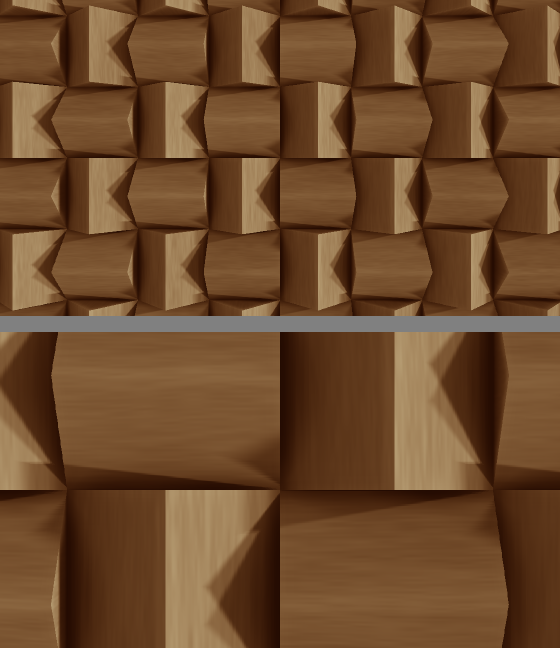
Top, the full canvas; bottom, a detail of the centre.
Write a Shadertoy shader that draws this pattern.

```glsl
// Wall of wooden gable blocks whose ridges alternate between across and upright.
// A height field is traced from a camera above the centre, then lit by two low lamps
// from the right with soft shadows, sky occlusion and wood grain along each ridge.
#define CELL 0.2247          // block width, in canvas heights
#define RIDGE 0.5            // ridge height, in blocks
#define CAMERA 7.1           // camera distance, in blocks
#define LOWER_LAMP vec3(0.88, -0.17, 0.42)
#define UPPER_LAMP vec3(0.87, 0.26, 0.42)
#define PENUMBRA 0.2
#define LOWER_POWER 0.52
#define UPPER_POWER 0.34
#define SKY_POWER 0.3
#define BOUNCE 0.07
#define GRAIN 0.26

float hash(vec2 p) {
    vec3 q = fract(p.xyx * 0.1031);
    q += dot(q, q.yzx + 33.33);
    return fract((q.x + q.y) * q.z);
}

float noise(vec2 p) {
    vec2 i = floor(p), f = fract(p);
    f = f * f * (3.0 - 2.0 * f);
    return mix(mix(hash(i), hash(i + vec2(1, 0)), f.x),
               mix(hash(i + vec2(0, 1)), hash(i + vec2(1, 1)), f.x), f.y);
}

// True where the ridge runs upright
bool isUpright(vec2 cell) {
    return mod(cell.x + cell.y, 2.0) < 0.5;
}

float height(vec2 p) {
    vec2 cell = floor(p), f = abs(p - cell - 0.5);
    return RIDGE * (1.0 - 2.0 * (isUpright(cell) ? f.x : f.y));
}

// Point at height z on the view ray that meets the ground at p
vec3 viewPoint(vec2 p, float z) {
    return vec3(p * (1.0 - z / CAMERA), z);
}

float lampLight(vec3 start, vec3 normal, vec3 lamp, float jitter) {
    float facing = dot(normal, normalize(lamp)), lit = 1.0;
    if (facing <= 0.0) return 0.0;
    for (int i = 0; i < 28; i++) {
        float t = 1.2 * (float(i) + jitter) / 28.0;
        vec3 q = start + lamp * t;
        lit = min(lit, 0.5 + (q.z - height(q.xy)) / (PENUMBRA * t));
    }
    return facing * smoothstep(0.0, 1.0, lit);
}

// Share of the sky left open above the horizon in eight directions
float skylight(vec3 start, float jitter) {
    float open = 0.0;
    for (int i = 0; i < 8; i++) {
        float angle = (float(i) + jitter) * 0.7854, slope = 0.0;
        vec2 dir = vec2(cos(angle), sin(angle));
        for (int k = 0; k < 4; k++) {
            float t = 0.045 * exp2(float(k) + jitter);
            slope = max(slope, (height(start.xy + dir * t) - start.z) / t);
        }
        open += 0.125 / (1.0 + slope * slope);
    }
    return open * open * open;
}

float woodGrain(vec2 alongAcross, float seed) {
    vec2 p = alongAcross + seed * 57.0;
    p.y += 0.04 * noise(p * vec2(1.5, 3.0));
    float fibres = noise(p * vec2(3.0, 42.0)) * 0.5 + noise(p * vec2(9.0, 95.0)) * 0.5;
    return fibres - 0.5 + 0.5 * (noise(p * vec2(1.2, 7.0)) - 0.5);
}

// Dark umber to pale timber
vec3 woodColor(float l) {
    return vec3(0.10, 0.02, 0.0) + l * vec3(0.54, 0.30, 0.06)
         + l * l * vec3(0.01, 0.21, 0.31);
}

vec3 shade(vec2 ground, float jitter) {
    // Step down the view ray, then refine the crossing
    float above = RIDGE + 0.01, below = 0.0;
    for (int i = 1; i <= 40; i++) {
        float z = (RIDGE + 0.01) * (1.0 - float(i) / 40.0);
        below = z;
        if (height(viewPoint(ground, z).xy) >= z) break;
        above = z;
    }
    for (int i = 0; i < 8; i++) {
        float z = 0.5 * (above + below);
        if (height(viewPoint(ground, z).xy) >= z) below = z;
        else above = z;
    }
    vec3 hit = viewPoint(ground, below);
    vec2 cell = floor(hit.xy), local = hit.xy - cell - 0.5;
    vec2 ridgeAxis = isUpright(cell) ? vec2(0, 1) : vec2(1, 0);
    vec2 slopeAxis = ridgeAxis.yx;

    // Sloped roof faces, or the triangular wall at a ridge end
    bool gable = height(hit.xy) - hit.z > 0.003;
    vec3 normal = gable ? vec3(ridgeAxis * sign(dot(local, ridgeAxis)), 0.0)
        : normalize(vec3(slopeAxis * sign(dot(local, slopeAxis)) * 2.0 * RIDGE, 1.0));
    vec3 start = viewPoint(ground, above) + normal * 0.012;

    float light = SKY_POWER * skylight(start, jitter)
                + LOWER_POWER * lampLight(start, normal, LOWER_LAMP, jitter)
                + UPPER_POWER * lampLight(start, normal, UPPER_LAMP, jitter)
                + BOUNCE * max(-normal.x, 0.0) * smoothstep(0.0, 0.4, hit.z);

    // Grain, tone of each block and dark joints
    float seed = hash(cell + 19.0);
    vec2 grainPos = vec2(gable ? hit.z : dot(local, ridgeAxis), dot(local, slopeAxis));
    light *= 1.0 + GRAIN * woodGrain(grainPos, seed) + 0.14 * (seed - 0.5);
    light *= mix(0.4, 1.0, smoothstep(0.0, 0.09, hit.z));
    return woodColor(sqrt(max(light, 0.0)));
}

void mainImage(out vec4 fragColor, in vec2 fragCoord) {
    vec3 color = vec3(0.0);
    for (int i = 0; i < 4; i++) {
        vec2 offset = vec2(i & 1, i >> 1) * 0.5 - 0.25;
        vec2 p = (fragCoord + offset - 0.5 * iResolution.xy) / iResolution.y;
        color += 0.25 * shade(p / CELL, (float(i) + 0.5) * 0.25);
    }
    fragColor = vec4(color, 1.0);
}
```
